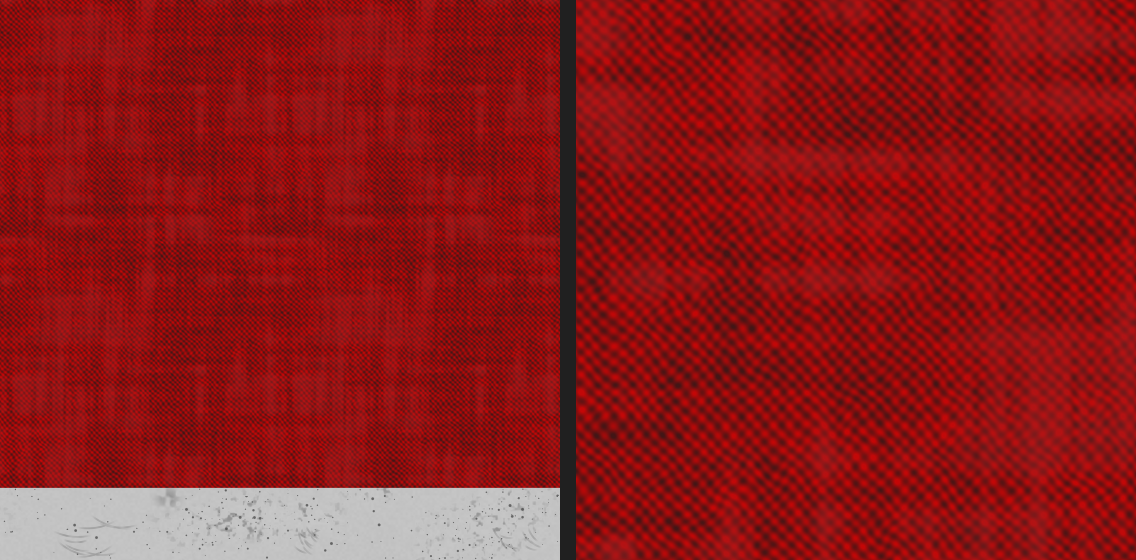
Left, the full canvas; right, a detail of the centre.
Reproduce this texture procedurally as a Shadertoy shader.

```glsl
const float TAU = 6.2831853;
const float TILES = 2.0;          // cloth repeats across and down
const float STITCHES = 52.0;      // weave periods per repeat
const float LEDGE_TOP = 0.129;    // height of the bare strip

const vec3 THREAD_LIT = vec3(0.77, 0.025, 0.025);
const vec3 THREAD_GAP = vec3(0.26, 0.085, 0.085);
const vec3 THREAD_WORN = vec3(0.60, 0.14, 0.15);
const vec3 PLASTER = vec3(0.765);
const vec3 GRIME = vec3(0.27);

float hash(vec2 p, float seed) {
    vec3 q = fract(vec3(p.xyx + seed * 7.31) * vec3(0.1031, 0.1030, 0.0973));
    q += dot(q, q.yzx + 33.33);
    return fract((q.x + q.y) * q.z);
}

// Smooth noise that wraps after "cells" lattice steps per unit
float wrapNoise(vec2 uv, vec2 cells, float seed) {
    vec2 p = uv * cells;
    vec2 i = floor(p);
    vec2 f = fract(p);
    f = f * f * (3.0 - 2.0 * f);
    vec2 a = mod(i, cells);
    vec2 b = mod(i + 1.0, cells);
    return mix(mix(hash(a, seed), hash(vec2(b.x, a.y), seed), f.x),
               mix(hash(vec2(a.x, b.y), seed), hash(b, seed), f.x), f.y);
}

// Slanted stitches from two crossed diagonal waves
float weave(vec2 p) {
    return 0.62 * cos(TAU * (p.x + p.y)) + 0.38 * cos(TAU * (p.x - p.y));
}

vec3 cloth(vec2 uv) {
    vec2 tile = fract(uv * TILES);
    vec2 wobble = vec2(wrapNoise(tile, vec2(26.0, 40.0), 1.0),
                       wrapNoise(tile, vec2(40.0, 26.0), 2.0)) - 0.5;
    float stitch = weave(tile * STITCHES + 0.4 * wobble);

    // Uneven yarn: single threads, broader slubs, soft clouds
    float warp = wrapNoise(tile, vec2(104.0, 7.0), 3.0) - 0.5;
    float weft = wrapNoise(tile, vec2(7.0, 104.0), 4.0) - 0.5;
    float slubs = wrapNoise(tile, vec2(28.0, 3.0), 5.0)
                + wrapNoise(tile, vec2(3.0, 28.0), 6.0) - 1.0;
    float cloud = wrapNoise(tile, vec2(9.0), 7.0) - 0.5;
    float grain = wrapNoise(tile, vec2(96.0), 8.0) - 0.5;

    float tone = 0.55 + 0.40 * stitch + 0.20 * (warp + weft)
               + 0.13 * slubs + 0.10 * cloud + 0.22 * grain;
    float worn = smoothstep(-0.1, 0.8, slubs + 0.6 * cloud + 0.4 * warp);
    vec3 color = mix(THREAD_GAP, THREAD_LIT, clamp(tone, 0.0, 1.0));
    return mix(color, THREAD_WORN, 0.45 * worn);
}

// Cellular dots; "density" is the share of cells that hold one
float specks(vec2 uv, float cells, float density, float seed, float pixel) {
    vec2 p = uv * cells;
    vec2 id = floor(p);
    vec2 center = 0.25 + 0.5 * vec2(hash(id, seed), hash(id, seed + 1.0));
    float radius = mix(0.06, 0.22, hash(id, seed + 2.0));
    float edge = pixel * cells * 0.7;
    float dot_ = 1.0 - smoothstep(radius - edge, radius + edge, length(fract(p) - center));
    return dot_ * step(hash(id, seed + 3.0), density);
}

// A cluster of faint bowed strokes
float scratches(vec2 uv, vec2 center, vec2 spread, float angle, float size, float seed) {
    float mark = 0.0;
    for (int k = 0; k < 9; k++) {
        vec2 id = vec2(float(k), seed);
        vec2 offset = vec2(hash(id, 11.0), hash(id, 12.0)) - 0.5;
        float turn = angle + 0.9 * (hash(id, 13.0) - 0.5);
        vec2 q = uv - center - offset * spread;
        q = vec2(dot(q, vec2(cos(turn), sin(turn))), dot(q, vec2(-sin(turn), cos(turn))));
        float reach = size * mix(0.5, 1.0, hash(id, 14.0));
        float bow = 0.2 * q.x * q.x / reach;
        float line = 1.0 - smoothstep(0.0006, 0.0028, abs(q.y - bow));
        mark = max(mark, line * (1.0 - smoothstep(0.4 * reach, reach, abs(q.x))));
    }
    return mark;
}

vec3 plaster(vec2 uv, float pixel) {
    float patches = wrapNoise(uv, vec2(9.0, 14.0), 21.0);
    float mottled = wrapNoise(uv, vec2(110.0), 22.0);
    float fine = wrapNoise(uv, vec2(230.0), 23.0);
    float dirty = smoothstep(0.45, 0.9, patches);
    float smudge = dirty * smoothstep(0.55, 0.9, 0.6 * mottled + 0.4 * fine);
    float blot = exp(-dot((uv - vec2(0.30, 0.11)) / 0.018, (uv - vec2(0.30, 0.11)) / 0.018));
    smudge = max(smudge, blot * smoothstep(0.25, 0.7, mottled));

    float strokes = scratches(uv, vec2(0.16, 0.035), vec2(0.10, 0.06), -0.1, 0.045, 1.0);
    strokes = max(strokes, scratches(uv, vec2(0.54, 0.03), vec2(0.05, 0.04), -0.8, 0.017, 2.0));
    strokes = max(strokes, scratches(uv, vec2(0.92, 0.03), vec2(0.07, 0.04), -0.6, 0.020, 3.0));
    float dust = max(specks(uv, 85.0, 0.03 + 0.14 * dirty, 31.0, pixel),
                     specks(uv, 170.0, 0.02 + 0.10 * dirty, 41.0, pixel));

    vec3 color = PLASTER + 0.022 * (fine - 0.5) + 0.018 * (patches - 0.5);
    color = mix(color, GRIME, 0.40 * smudge);
    color = mix(color, GRIME, 0.30 * strokes * (0.4 + 0.6 * mottled));
    return mix(color, GRIME, 0.75 * dust);
}

void mainImage(out vec4 fragColor, in vec2 fragCoord) {
    vec2 uv = fragCoord / iResolution.xy;
    float pixel = 1.0 / iResolution.y;
    float covered = smoothstep(-0.5 * pixel, 0.5 * pixel, uv.y - LEDGE_TOP);
    fragColor = vec4(mix(plaster(uv, pixel), cloth(uv), covered), 1.0);
}
```
